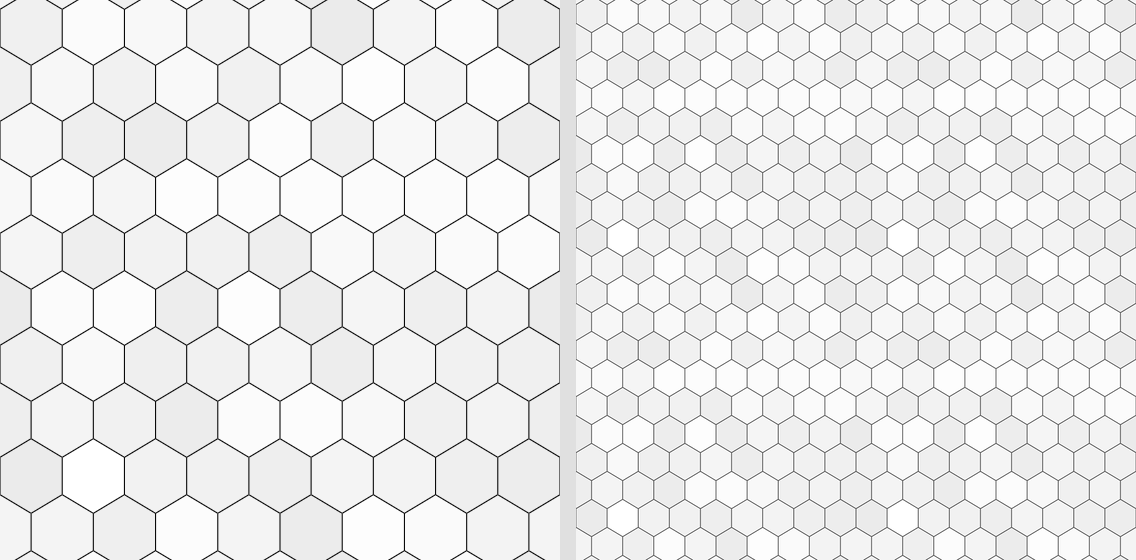
Left, the tile; right, the same tile 2 across and 2 down.
A WebGL 1 fragment shader for this pattern:

```glsl
precision highp float;
// Thin black honeycomb outlines over cells in random near-white greys, 9 across and 10 rows.

uniform vec2 u_resolution;

float hash(vec2 p) {
  return fract(sin(dot(p, vec2(127.1, 311.7))) * 4375.85);
}

// Distance from a pointy-top hexagon's edge, positive inside
float hexInside(vec2 p, float halfWidth, float halfHeight) {
  p = abs(p);
  vec2 slantNormal = normalize(vec2(0.5 * halfHeight, halfWidth));
  return min(halfWidth - p.x, dot(vec2(0.0, halfHeight) - p, slantNormal));
}

// Nearest cell of one rectangular sublattice: xy = wrapped id, z = edge distance
vec3 nearestCell(vec2 uv, float oddRow) {
  vec2 count = vec2(9.0, 5.0);
  vec2 origin = vec2(oddRow / 18.0, 0.05 + 0.1 * oddRow);
  vec2 id = floor((uv - origin) * count + 0.5);
  float inside = hexInside(uv - origin - id / count, 1.0 / 18.0, 1.0 / 15.0);
  vec2 wrapped = floor(mod(id + 0.5, count));
  return vec3(wrapped.x, 2.0 * wrapped.y + oddRow, inside);
}

void main() {
  vec2 uv = gl_FragCoord.xy / u_resolution;
  float pixel = 1.0 / min(u_resolution.x, u_resolution.y);

  // Even and odd rows interlock; the containing hexagon has the larger distance
  vec3 evenCell = nearestCell(uv, 0.0);
  vec3 oddCell = nearestCell(uv, 1.0);
  vec3 cell = evenCell.z > oddCell.z ? evenCell : oddCell;

  // Flat grey per cell, then the antialiased outline
  float grey = mix(0.92, 1.0, hash(cell.xy + 1.0));
  float outline = clamp((0.00098 - cell.z) / pixel + 0.5, 0.0, 1.0);
  gl_FragColor = vec4(vec3(mix(grey, 0.03, outline)), 1.0);
}
```
